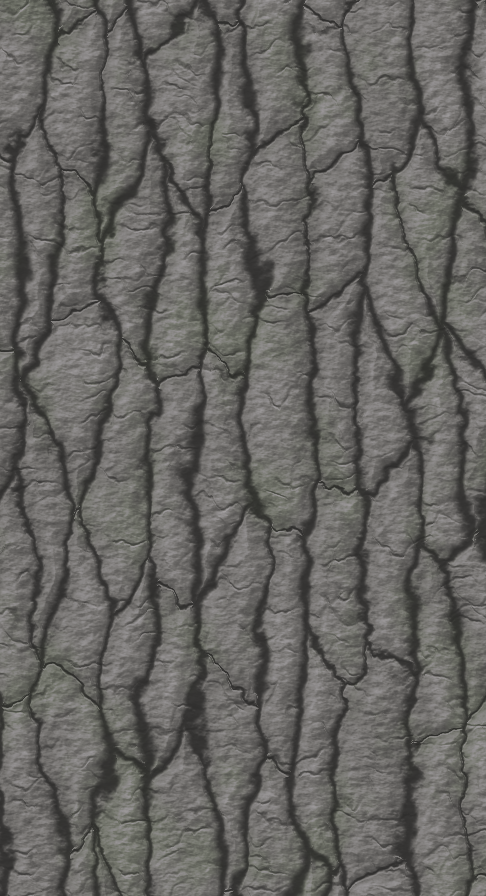
Reproduce this texture procedurally as a Shadertoy shader.

```glsl
const vec2 PLATE_SCALE = vec2(9.5, 2.7);    // bark plates per canvas width
const vec2 FLAKE_SCALE = vec2(13.0, 21.0);  // small cross cracks
const float FISSURE_WIDTH = 0.013;
const float FLAKE_WIDTH = 0.006;
const float DOME_WIDTH = 0.045;
const float SLOPE_STEP = 0.003;
const vec2 LIGHT_DIR = vec2(-0.55, 0.8);
const float BASE_TONE = 0.64;
const float DARKEST = 0.17;
const float TONE_RANGE = 0.47;
const vec3 BARK_TINT = vec3(1.015, 0.995, 0.975);
const vec3 MOSS_TINT = vec3(0.985, 1.005, 0.92);
const vec3 PALE_TINT = vec3(1.01, 0.99, 0.995);

struct Bark {
    float height;
    float plate;  // 0 in a fissure, 1 on a plate
    float dome;   // rounding towards the plate centre
    float crack;  // strength of a small cross crack
};

vec2 hash2(vec2 p) {
    vec3 a = fract(p.xyx * vec3(0.1031, 0.1030, 0.0973));
    a += dot(a, a.yzx + 33.33);
    return fract((a.xx + a.yz) * a.zy);
}

float cornerSlope(vec2 cell, vec2 offset) {
    return dot(hash2(cell) * 2.0 - 1.0, offset);
}

float gradientNoise(vec2 p) {
    vec2 i = floor(p), f = p - i;
    vec2 u = f * f * f * (f * (f * 6.0 - 15.0) + 10.0);
    vec2 e = vec2(1.0, 0.0);
    float low = mix(cornerSlope(i, f), cornerSlope(i + e, f - e), u.x);
    float high = mix(cornerSlope(i + e.yx, f - e.yx), cornerSlope(i + 1.0, f - 1.0), u.x);
    return mix(low, high, u.y);
}

float fbm(vec2 p) {
    float sum = 0.0, amplitude = 0.6;
    for (int i = 0; i < 4; i++) {
        sum += amplitude * gradientNoise(p);
        p = mat2(1.6, 1.2, -1.2, 1.6) * p + 7.3;
        amplitude *= 0.55;
    }
    return sum;
}

vec2 cellPoint(vec2 cell) {
    return cell + 0.5 + vec2(0.65, 0.9) * (hash2(cell + 50.0) - 0.5);
}

// x: distance to the nearest cell border in canvas units, y: how upright it is
vec2 borderDistance(vec2 p, vec2 scale) {
    vec2 q = p * scale, home = floor(q), nearest = home;
    float best = 1e3;
    for (int y = -1; y <= 1; y++)
    for (int x = -1; x <= 1; x++) {
        vec2 cell = home + vec2(x, y);
        vec2 d = cellPoint(cell) - q;
        if (dot(d, d) < best) { best = dot(d, d); nearest = cell; }
    }
    vec2 center = cellPoint(nearest), border = vec2(1e3, 1.0);
    for (int y = -1; y <= 1; y++)
    for (int x = -1; x <= 1; x++) {
        if (x == 0 && y == 0) continue;
        vec2 other = cellPoint(nearest + vec2(x, y));
        vec2 across = (other - center) * scale;
        float d = dot(0.5 * (center + other) - q, other - center) / length(across);
        if (d < border.x) border = vec2(d, abs(normalize(across).x));
    }
    return border;
}

Bark barkAt(vec2 p) {
    // Wandering columns with ragged edges
    vec2 bend = vec2(fbm(p * vec2(5.0, 3.5)), fbm(p * vec2(6.0, 4.0) + 17.0));
    vec2 ragged = vec2(fbm(p * 24.0 + 5.0), fbm(p * 24.0 + 31.0));
    vec2 w = p + vec2(0.085, 0.12) * bend + 0.022 * ragged;

    vec2 fissure = borderDistance(w, PLATE_SCALE);
    float spread = 1.0 + 1.5 * gradientNoise(p * vec2(9.0, 5.0) + 3.0);
    float width = FISSURE_WIDTH * max(spread, 0.4) * mix(0.35, 1.0, smoothstep(0.5, 0.95, fissure.y));

    // Broken cross cracks, mostly level
    vec2 flake = borderDistance(w + 0.012 * ragged.yx + 3.7, FLAKE_SCALE);
    float presence = smoothstep(-0.15, 0.25, gradientNoise(p * vec2(12.0, 16.0) + 40.0));
    float level = 1.0 - 0.75 * flake.y;

    Bark b;
    b.plate = smoothstep(0.12, 1.0, fissure.x / width);
    b.dome = smoothstep(0.0, DOME_WIDTH, fissure.x);
    b.crack = (1.0 - smoothstep(0.0, FLAKE_WIDTH, flake.x)) * presence * level;
    float scales = fbm(p * vec2(22.0, 38.0) + 11.0);
    b.height = 0.016 * b.plate + 0.016 * b.dome - 0.006 * b.crack + 0.014 * scales;
    return b;
}

void mainImage(out vec4 fragColor, in vec2 fragCoord) {
    vec2 p = fragCoord / iResolution.x;
    Bark bark = barkAt(p);

    // Relief lit from the upper left
    vec2 slope = vec2(barkAt(p + vec2(SLOPE_STEP, 0.0)).height,
                      barkAt(p + vec2(0.0, SLOPE_STEP)).height) - bark.height;
    float lit = -dot(slope, LIGHT_DIR) / SLOPE_STEP;
    lit /= 1.0 + abs(lit);

    // Tone: relief, mottling, grain, then shadowed gaps
    float mottle = fbm(p * vec2(7.0, 5.0) + 60.0);
    float grain = fbm(p * vec2(55.0, 75.0) + 23.0);
    float tone = BASE_TONE + 0.42 * lit + 0.25 * mottle + 0.3 * grain;
    tone *= mix(0.15, 1.0, bark.plate) * mix(0.76, 1.0, bark.dome);
    tone *= 1.0 - 0.55 * bark.crack;
    float value = DARKEST + TONE_RANGE * clamp(tone, 0.0, 1.0);

    // Tint: mossy patches and pale dry crests
    float moss = smoothstep(-0.05, 0.3, fbm(p * vec2(6.0, 4.0) + 90.0) + 0.2 * grain);
    vec3 tint = mix(BARK_TINT, MOSS_TINT, moss);
    tint = mix(tint, PALE_TINT, smoothstep(0.45, 0.58, value));
    fragColor = vec4(value * tint, 1.0);
}
```
